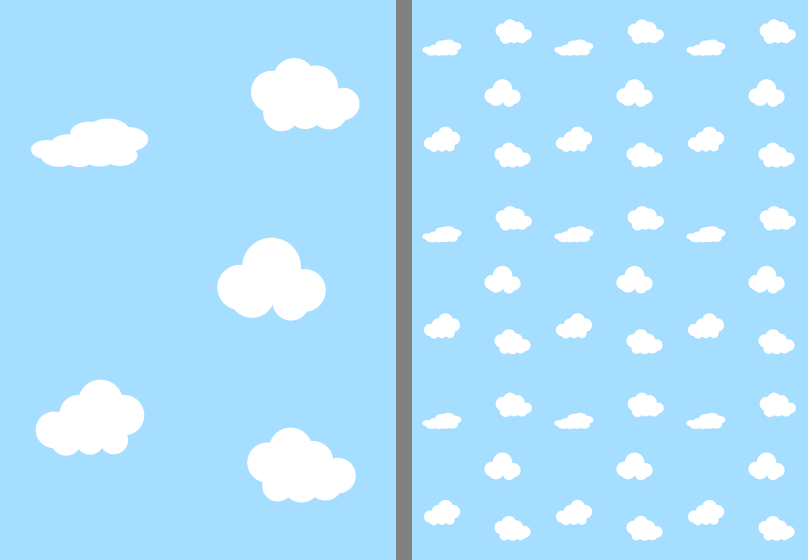
Left: one tile. Right: repeated 3 by 3.
Give the GLSL for this pattern, as a WebGL 2 fragment shader.

```glsl
#version 300 es
precision highp float;
// Flat white cartoon clouds scattered over a plain light blue sky.
// Each cloud is a union of round puffs: an arch on top, a row below and a
// core that fills the middle. Offsets wrap, so the sky tiles both ways.

#define SKY_COLOR vec3(0.65, 0.87, 1.0)
#define CLOUD_COLOR vec3(1.0)
#define CLOUD_SIZE 0.137   // half width, in canvas widths
#define LEFT_COUNT 2
#define RIGHT_COUNT 3
#define LEFT_X 0.235
#define RIGHT_X 0.775
#define SWAY 0.10          // sideways step of every other right cloud
#define SCATTER 0.03       // random shift of the centres
#define PUFF_JITTER 0.09   // random change of puff place and radius
#define WISP_SQUASH 0.66   // height factor of the thin cloud

uniform vec2 u_resolution;
out vec4 fragColor;

vec2 hash22(vec2 p) {
    vec3 q = fract(p.xyx * vec3(0.1031, 0.1030, 0.0973));
    q += dot(q, q.yzx + 33.33);
    return fract((q.xx + q.yz) * q.zy);
}

float circle(vec2 p, vec2 center, float radius) {
    return length(p - center) - radius;
}

// Horizontal capsule centred just below the origin.
float core(vec2 p) {
    p.y += 0.05;
    p.x -= clamp(p.x, -0.4, 0.4);
    return length(p) - 0.26;
}

// Distance to a cloud about two units wide, with its peak right of centre.
float cloud(vec2 p, int topCount, float seed) {
    float d = core(p);
    float lean = 0.3 * float(topCount - 3) + 0.1;
    lean = min(lean, 0.3);

    // Arch of upper puffs, largest near the peak
    for (int k = 0; k < topCount; k++) {
        vec2 jitter = (hash22(vec2(float(k) + 1.0, seed)) - 0.5) * PUFF_JITTER;
        float t = 2.0 * float(k) / float(topCount - 1) - 1.0;
        float arch = max(1.0 - (t - lean) * (t - lean), 0.0);
        float radius = 1.2 / float(topCount) + 0.12 * arch + jitter.x;
        vec2 center = vec2(t * (1.0 - radius), 0.45 * arch - 0.17 + jitter.y);
        d = min(d, circle(p, center, radius));
    }

    // Row of smaller puffs along the underside
    int lowCount = topCount - 1;
    float spread = 0.2 + 0.08 * float(lowCount);
    for (int k = 0; k < lowCount; k++) {
        vec2 jitter = (hash22(vec2(float(k) + 11.0, seed)) - 0.5) * PUFF_JITTER;
        float t = 2.0 * float(k) / float(lowCount - 1) - 1.0;
        float radius = 0.16 + 0.44 / float(lowCount) + jitter.x;
        vec2 center = vec2(t * spread, radius - 0.66 + jitter.y);
        d = min(d, circle(p, center, radius));
    }
    return d;
}

void main() {
    vec2 tile = vec2(1.0, u_resolution.y / u_resolution.x);
    vec2 p = gl_FragCoord.xy / u_resolution.x;
    float d = 1.0;

    // Two columns of clouds, each spread evenly over the height
    for (int i = 0; i < LEFT_COUNT + RIGHT_COUNT; i++) {
        bool onLeft = i >= RIGHT_COUNT;
        int row = onLeft ? i - RIGHT_COUNT : i;
        bool odd = row % 2 == 1;
        bool wispy = onLeft && odd;
        float seed = float(i) + 3.0;

        float x = onLeft ? LEFT_X : RIGHT_X - (odd ? SWAY : 0.0);
        float y = (float(row) + 0.5) / float(onLeft ? LEFT_COUNT : RIGHT_COUNT);
        vec2 center = vec2(x, y) + (hash22(vec2(seed, 29.0)) - 0.5) * SCATTER;

        // Nearest wrapped copy; the right column is mirrored
        vec2 local = p - center * tile;
        local -= tile * round(local / tile);
        local /= CLOUD_SIZE;
        if (!onLeft) local.x = -local.x;
        if (wispy) local = local / vec2(1.08, WISP_SQUASH);

        int topCount = wispy ? 5 : (odd ? 3 : 4);
        float stretch = wispy ? WISP_SQUASH : 1.0;
        d = min(d, cloud(local, topCount, seed) * stretch * CLOUD_SIZE);
    }

    // Edge about one pixel wide
    float coverage = clamp(0.5 - d * u_resolution.x, 0.0, 1.0);
    fragColor = vec4(mix(SKY_COLOR, CLOUD_COLOR, coverage), 1.0);
}
```
